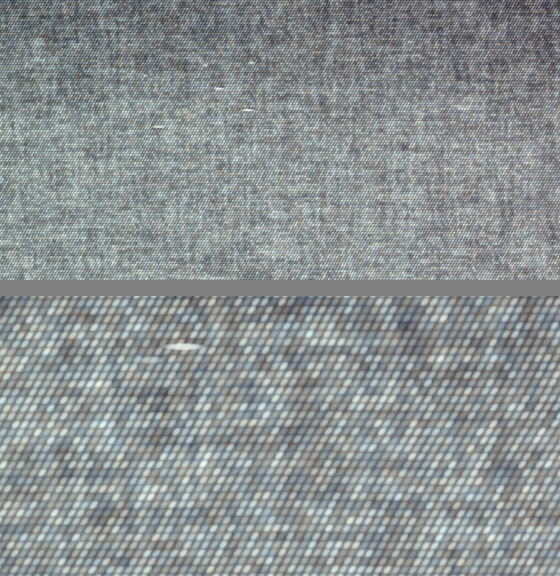
Top, the full canvas; bottom, a detail of the centre.
Write a Shadertoy shader that draws this texture.

```glsl
#define COLUMNS 95.0      // grains per canvas height, across
#define ROWS 104.0        // grains per canvas height, upward
#define TWILL_SHIFT 0.5   // sideways step of each weft row
#define GRAIN_CONTRAST 0.60
#define GRAIN_VARIATION 0.44
#define STREAKS 0.34
#define CHROMA 0.07
#define SLUBS 7
#define DARK_YARN vec3(0.325, 0.325, 0.350)
#define LIGHT_YARN vec3(0.735, 0.780, 0.765)

float hash(vec2 p) {
    vec3 q = fract(vec3(p.xyx) * 0.1031);
    q += dot(q, q.yzx + 33.33);
    return fract((q.x + q.y) * q.z);
}

float noise(vec2 p) {
    vec2 i = floor(p), f = fract(p);
    f = f * f * (3.0 - 2.0 * f);
    float low = mix(hash(i), hash(i + vec2(1, 0)), f.x);
    float high = mix(hash(i + vec2(0, 1)), hash(i + vec2(1, 1)), f.x);
    return mix(low, high, f.y);
}

// Slanted light grains on a dark ground, one per twill cell
float weave(vec2 p) {
    vec2 wobble = vec2(noise(p * 9.0), noise(p * 5.0 + 40.0)) - 0.5;
    vec2 q = p * vec2(COLUMNS, ROWS) + wobble * vec2(0.7, 0.35);
    float row = floor(q.y);
    q.x -= row * TWILL_SHIFT;
    vec2 cell = vec2(floor(q.x), row);
    vec2 f = fract(q) - 0.5;
    float strength = hash(cell + 17.0) - 0.5;
    f.x -= f.y * TWILL_SHIFT;
    f.x -= round(f.x);
    float grain = 1.0 - smoothstep(0.15, 0.62, length(f * vec2(1.1, 0.82)));
    return (grain - 0.5) * GRAIN_CONTRAST + strength * GRAIN_VARIATION * (0.4 + grain);
}

// Uneven warp and weft yarns, mostly one or two threads wide
float yarnStreaks(vec2 p) {
    float warp = noise(p * vec2(88.0, 13.0) + 5.0) - 0.5;
    float wideWarp = noise(p * vec2(30.0, 3.0) + 71.0) - 0.5;
    float weft = noise(p * vec2(9.0, 100.0) + 31.0) - 0.5;
    float mottle = noise(p * vec2(52.0, 60.0) + 13.0) - 0.5;
    return (0.8 * warp + 0.25 * wideWarp + 0.85 * weft + 0.6 * mottle) * STREAKS;
}

// Light falls off toward the top and its corners
float lighting(vec2 p) {
    float side = (p.x - 0.85) * (p.x - 0.85);
    float top = smoothstep(0.45, 1.05, p.y);
    return 0.58 - 0.30 * top - 0.08 * side * (0.3 + top) + 0.06 * (0.5 - p.y);
}

// A few pale weft knots, flat and short
float slubs(vec2 p) {
    float sum = 0.0;
    for (int i = 0; i < SLUBS; i++) {
        float k = float(i) * 3.7 + 2.0;
        vec2 centre = vec2(0.5 + 0.5 * hash(vec2(k, 1.0)), 0.36 + 0.44 * hash(vec2(k, 2.0)));
        vec2 radius = vec2(mix(0.009, 0.03, hash(vec2(k, 3.0))), 0.005);
        float d = length((p - centre) / radius);
        sum += (1.0 - smoothstep(0.4, 1.1, d)) * mix(0.4, 0.9, hash(vec2(k, 4.0)));
    }
    return sum;
}

void mainImage(out vec4 fragColor, in vec2 fragCoord) {
    vec2 p = fragCoord / iResolution.y;

    // Four samples smooth the grain edges
    float grains = 0.0;
    for (int i = 0; i < 4; i++) {
        vec2 offset = vec2(i % 2, i / 2) * 0.5 - 0.25;
        grains += 0.25 * weave((fragCoord + offset) / iResolution.y);
    }

    float tone = lighting(p) + yarnStreaks(p) + grains;
    vec3 color = mix(DARK_YARN, LIGHT_YARN, tone);

    // Faint brown and blue fibres, cooler green cast at the left
    float fibre = noise(p * vec2(COLUMNS, ROWS) * 1.1 + 90.0) - 0.5;
    color += CHROMA * fibre * vec3(1.0, 0.0, -1.0);
    color += 0.012 * (1.0 - p.x) * vec3(-1.0, 0.5, 0.0);

    color = mix(color, vec3(0.93, 0.96, 0.94), min(slubs(p), 1.0));
    fragColor = vec4(clamp(color, 0.0, 1.0), 1.0);
}
```
